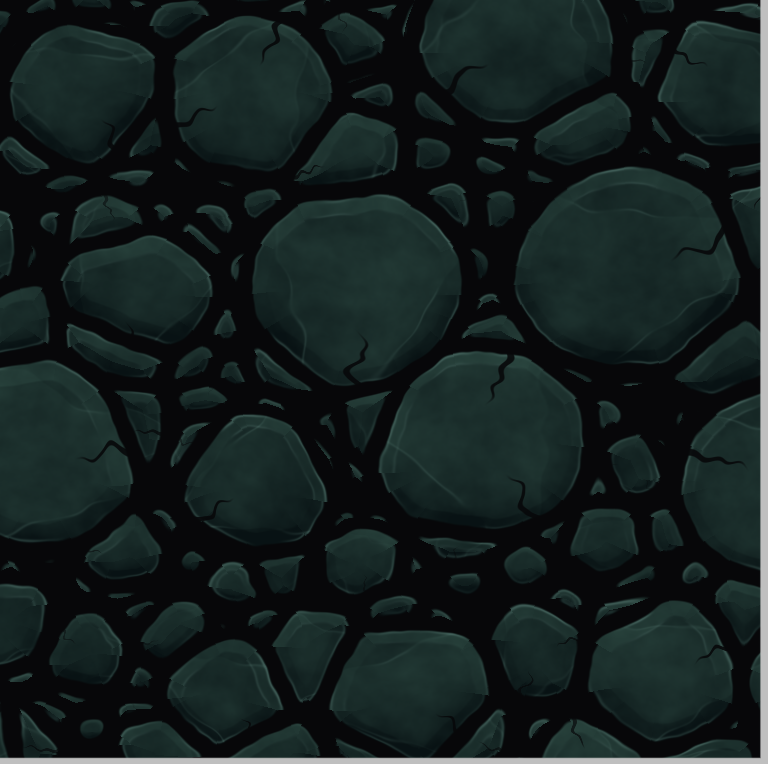
This texture is drawn by a Shadertoy shader. Its source:

```glsl
const float LARGEST_CELL = 0.30;
const int   LAYERS       = 3;
const float JITTER       = 0.56;
const float FLATTEN      = 1.12;
const float GAP_TOP      = 0.006;
const float GAP_BOTTOM   = 0.016;
const float BEVEL        = 0.021;
const float LINE_WIDTH   = 0.0019;
const float SOFTNESS     = 0.0017;
const vec2  MARGIN       = vec2(0.010, 0.008);
const vec3  GAP_COLOR    = vec3(0.026, 0.029, 0.036);
const vec3  STONE_DARK   = vec3(0.050, 0.098, 0.100);
const vec3  STONE_LIGHT  = vec3(0.142, 0.236, 0.216);
const vec3  RIM_COLOR    = vec3(0.270, 0.390, 0.365);
const vec3  MARGIN_COLOR = vec3(0.75);

vec2 hash2(vec2 p) {
    vec3 q = fract(p.xyx * vec3(0.1031, 0.1030, 0.0973));
    q += dot(q, q.yzx + 33.33);
    return fract((q.xx + q.yz) * q.zy);
}

float gradientNoise(vec2 p) {
    vec2 i = floor(p), f = p - i;
    vec2 u = f * f * f * (f * (f * 6.0 - 15.0) + 10.0);
    vec2 e = vec2(0.0, 1.0);
    float a = dot(hash2(i) * 2.0 - 1.0, f);
    float b = dot(hash2(i + e.yx) * 2.0 - 1.0, f - e.yx);
    float c = dot(hash2(i + e.xy) * 2.0 - 1.0, f - e.xy);
    float d = dot(hash2(i + e.yy) * 2.0 - 1.0, f - e.yy);
    return mix(mix(a, b, u.x), mix(c, d, u.x), u.y);
}

float fbm(vec2 p) {
    float sum = 0.0, amp = 1.0;
    for (int i = 0; i < 4; i++) {
        sum += amp * gradientNoise(p);
        p = mat2(1.6, 1.2, -1.2, 1.6) * p + 7.3;
        amp *= 0.5;
    }
    return sum;
}

float smoothMin(float a, float b, float k) {
    float h = max(k - abs(a - b), 0.0) / k;
    return min(a, b) - h * h * k * 0.25;
}

float line(float d, float width) { return exp(-d * d / (width * width)); }

vec2 direction(float turn) { return vec2(cos(turn * 6.2832), sin(turn * 6.2832)); }

// Stone centre in xy, radius in z
vec3 site(vec2 p, int layer, int index) {
    float size = LARGEST_CELL * exp2(-float(layer));
    vec2 cell = floor(p / size) + vec2(index % 5, index / 5) - 2.0;
    vec2 seed = cell + 41.0 * float(layer) + 13.0;
    vec2 shift = vec2(0.5 * mod(cell.y, 2.0) - 0.25, 0.0);
    vec2 center = cell + 0.5 + shift + JITTER * (hash2(seed) - 0.5);
    return size * vec3(center, mix(0.28, 0.55, hash2(seed + 91.0).x));
}

float power(vec2 p, vec3 s) { return dot(p - s.xy, p - s.xy) - s.z * s.z; }

// Weighted cells: returns edge distance, outward normal and owning stone
float stoneEdge(vec2 p, out vec2 normal, out vec3 stone) {
    float best = 1e5;
    for (int layer = 0; layer < LAYERS; layer++)
        for (int i = 0; i < 25; i++) {
            vec3 s = site(p, layer, i);
            float w = power(p, s);
            if (w < best) { best = w; stone = s; }
        }
    vec2 arm = p - stone.xy;
    float nearest = 1.16 * stone.z - length(arm), edge = nearest;
    normal = arm / max(length(arm), 1e-4);
    for (int layer = 0; layer < LAYERS; layer++)
        for (int i = 0; i < 25; i++) {
            vec3 s = site(p, layer, i);
            vec2 toward = s.xy - stone.xy;
            float gap = length(toward);
            if (gap < 1e-4) continue;
            float d = (power(p, s) - best) / (2.0 * gap);
            edge = smoothMin(edge, d, 0.012);
            if (d < nearest) { nearest = d; normal = toward / gap; }
        }
    return edge;
}

vec3 stoneWall(vec2 uv, float soft) {
    vec2 p = vec2(uv.x, uv.y * FLATTEN);
    p += 0.022 * vec2(gradientNoise(p * 5.0), gradientNoise(p * 5.0 + 31.0));
    p += 0.005 * vec2(gradientNoise(p * 21.0), gradientNoise(p * 21.0 + 17.0));
    vec2 normal;
    vec3 stone;
    float edge = stoneEdge(p, normal, stone);
    vec2 rnd = hash2(floor(stone.xy * 4000.0));
    vec2 q = (p - stone.xy) / stone.z;
    float up = normal.y, size = smoothstep(0.02, 0.10, stone.z);
    float d = edge - mix(GAP_BOTTOM, GAP_TOP, 0.5 + 0.5 * up) + 0.003 * gradientNoise(p * 45.0);

    // Mottled body, darker low down and on recessed small stones
    float tone = 0.53 + 0.42 * fbm(p * 9.0) + 0.16 * fbm(p * 38.0) + 0.12 * q.y;
    tone += 0.16 * (rnd.x - 0.5) - 0.22 * (1.0 - size);
    tone -= 0.30 * (1.0 - smoothstep(0.0, 0.045, d)) * smoothstep(0.3, -0.6, up);

    // Bevel and patchy bright rims
    float bevelWidth = min(BEVEL * (0.6 + 0.7 * rnd.y), 0.22 * stone.z);
    float bevel = 1.0 - smoothstep(bevelWidth - 0.003, bevelWidth + 0.001, d);
    tone += bevel * (up > 0.0 ? 0.34 * up : 0.20 * up);
    float patchy = smoothstep(-0.25, 0.35, gradientNoise(p * 16.0 + 5.0));
    float facing = 0.45 + 0.4 * smoothstep(-0.4, 0.8, up);
    float rim = line(d - 0.002, LINE_WIDTH) * facing * patchy;
    rim += 0.4 * line(d - bevelWidth, LINE_WIDTH) * patchy * smoothstep(-0.2, 0.6, up);

    // Broken facets and tapering cracks
    float crack = 0.0;
    for (int i = 0; i < 2; i++) {
        float turn = rnd.x + rnd.y * 3.0 + 0.37 * float(i);
        vec2 axis = direction(turn);
        float f = dot(q, axis) - 0.50 - 0.15 * rnd.y + 0.16 * gradientNoise(q * 2.5 + rnd * 9.0);
        tone -= 0.15 * smoothstep(0.0, 0.03, f) * size;
        rim += 0.28 * line(f * stone.z, LINE_WIDTH) * patchy * size;
        vec2 along = direction(turn + 0.21);
        float reach = dot(q, along);
        float across = dot(q, vec2(-along.y, along.x)) + 0.22 * gradientNoise(vec2(reach * 5.0, turn * 9.0));
        float width = 0.028 * smoothstep(0.35, 1.0, reach);
        float fissure = 1.0 - smoothstep(width, width + 0.018, abs(across));
        crack = max(crack, fissure * smoothstep(0.35, 0.5, reach) * step(0.5, fract(rnd.y * 7.0 + 0.4 * float(i))) * size);
    }

    vec3 color = mix(STONE_DARK, STONE_LIGHT, clamp(tone, -0.2, 1.25));
    color = mix(color, RIM_COLOR, clamp(rim, 0.0, 0.85) * mix(0.6, 1.0, size));
    color = mix(color, GAP_COLOR, 0.9 * crack);
    return mix(GAP_COLOR, color, smoothstep(-soft, soft, d));
}

void mainImage(out vec4 fragColor, in vec2 fragCoord) {
    vec2 uv = fragCoord / iResolution.y;
    float pixel = 1.0 / iResolution.y;
    vec3 color = stoneWall(uv + 3.0, max(SOFTNESS, pixel));

    // Pale margin along the right and the bottom
    float inside = min(iResolution.x * pixel - MARGIN.x - uv.x, uv.y - MARGIN.y);
    color = mix(MARGIN_COLOR, color, smoothstep(-pixel, pixel, inside));
    fragColor = vec4(color, 1.0);
}
```
